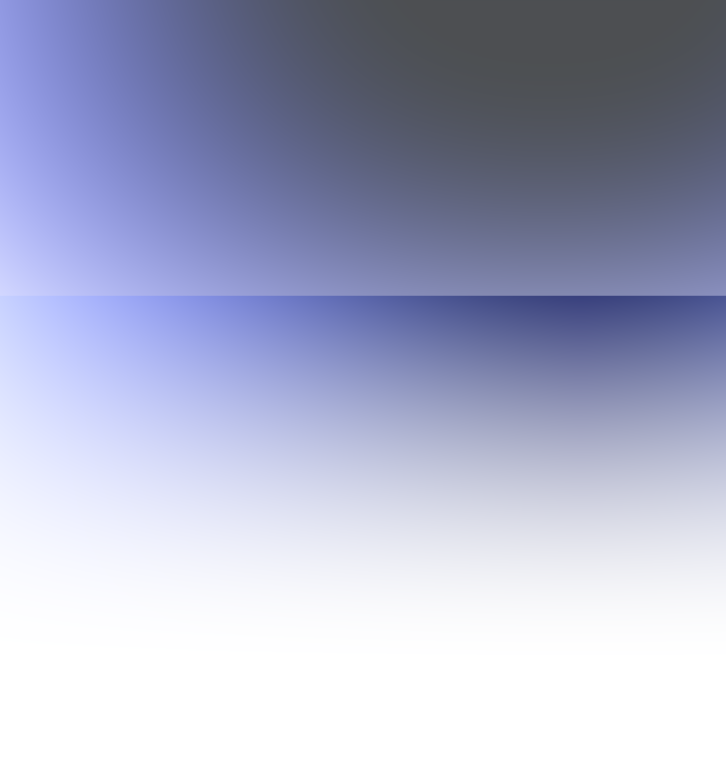
Give the GLSL for this background, as a Shadertoy shader.

```glsl
// Dusky blue sky over a pale reflecting plain, split by a crisp horizon.

#define HORIZON 0.615
#define SHADE_CENTER vec2(0.715, 1.144)
#define SHADE_INNER 0.209
#define SHADE_OUTER 0.914
#define HAZE 0.20
#define CANVAS_ASPECT 0.945
#define PLAIN_CENTER 0.80
#define PLAIN_FADE 0.49

const float HALF_PI = 1.570796;
const vec3 WHITE = vec3(1.0);
const vec3 CHARCOAL = vec3(0.30, 0.31, 0.32);
const vec3 SKY_GAIN = vec3(0.52, 0.53, 0.68);
const vec3 NAVY = vec3(0.22, 0.25, 0.49);
const vec3 PLAIN_GAIN = vec3(0.56, 0.57, 0.51);

// Charcoal disc above the frame, opening to blue, with haze at the horizon
vec3 skyColor(vec2 uv) {
    vec2 p = uv * vec2(CANVAS_ASPECT, 1.0);
    float radius = distance(p, SHADE_CENTER);
    float t = clamp((radius - SHADE_INNER) / (SHADE_OUTER - SHADE_INNER), 0.0, 1.0);
    vec3 ramp = vec3(pow(t, 2.2), t * t, smoothstep(0.0, 1.0, t));
    vec3 color = CHARCOAL + SKY_GAIN * ramp;
    float descent = clamp((1.0 - uv.y) / (1.0 - HORIZON), 0.0, 1.0);
    return mix(color, WHITE, HAZE * descent * descent * descent);
}

// Navy under the disc, brighter to the sides, dissolving into white below
vec3 plainColor(vec2 uv) {
    float side = abs(uv.x - PLAIN_CENTER);
    float s = side / 0.8;
    vec3 ramp = vec3(pow(s, 1.5), pow(s, 1.4), smoothstep(0.0, 0.75, side));
    vec3 color = NAVY + PLAIN_GAIN * ramp;
    float depth = clamp((HORIZON - uv.y) / PLAIN_FADE, 0.0, 1.0);
    return mix(color, WHITE, sin(depth * HALF_PI));
}

void mainImage(out vec4 fragColor, in vec2 fragCoord) {
    vec2 uv = fragCoord / iResolution.xy;
    float softEdge = 0.5 / iResolution.y;
    float above = smoothstep(HORIZON - softEdge, HORIZON + softEdge, uv.y);
    fragColor = vec4(mix(plainColor(uv), skyColor(uv), above), 1.0);
}
```
